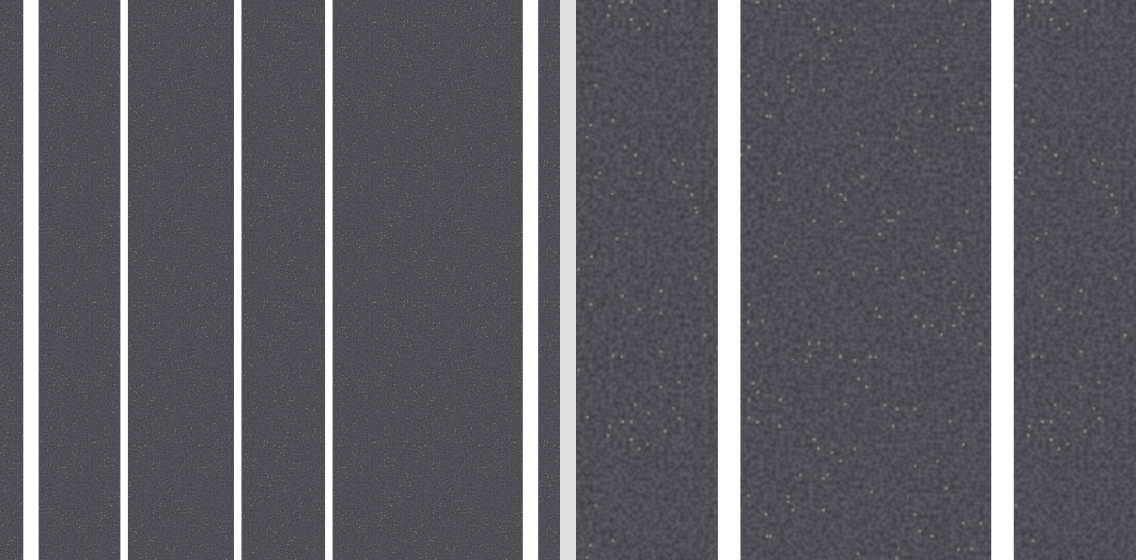
Left, the full canvas; right, a detail of the centre.
This texture is drawn by a WebGL 1 fragment shader. Its source:

```glsl
precision highp float;
// White pinstripes on charcoal fabric: each group has one wide and three thin lines.
// Stripes are box distances in a repeating coordinate; the cloth is a tiled
// gradient-noise grain, four tiles across and down, with sparse pale flecks.
uniform vec2 u_resolution;

float hash(vec2 p) {
  vec3 q = fract(vec3(p.xyx) * 0.1031);
  q += dot(q, q.yzx + 33.33);
  return fract((q.x + q.y) * q.z);
}

// Dot product of a random unit gradient with the offset from its lattice corner
float cornerSlope(vec2 cell, vec2 offset, float period) {
  float angle = 6.2832 * hash(mod(cell, period) + period);
  return dot(vec2(cos(angle), sin(angle)), offset);
}

// Gradient noise that wraps after a whole number of cells
float tiledNoise(vec2 p, float period) {
  p *= period;
  vec2 i = floor(p), f = fract(p);
  vec2 w = f * f * f * (f * (f * 6.0 - 15.0) + 10.0);
  vec2 e = vec2(1.0, 0.0);
  float low = mix(cornerSlope(i, f, period),
                  cornerSlope(i + e.xy, f - e.xy, period), w.x);
  float high = mix(cornerSlope(i + e.yx, f - e.yx, period),
                   cornerSlope(i + e.xx, f - e.xx, period), w.x);
  return mix(low, high, w.y);
}

// Coverage of a vertical stripe, softened over one pixel
float stripe(float x, float center, float halfWidth) {
  float pixel = 1.0 / u_resolution.x;
  return clamp((halfWidth - abs(x - center)) / pixel + 0.5, 0.0, 1.0);
}

// Small round flecks, gathered loosely by a broad noise
float flecks(vec2 p) {
  float period = 96.0;
  vec2 cell = floor(p * period);
  vec2 id = mod(cell, period) + 211.0;
  vec2 center = 0.3 + 0.4 * vec2(hash(id + 17.0), hash(id + 53.0));
  float gathered = 0.018 + 0.035 * tiledNoise(p, 7.0);
  float present = step(1.0 - gathered, hash(id));
  return present * (1.0 - smoothstep(0.15, 0.7, length(fract(p * period) - center)));
}

void main() {
  vec2 uv = gl_FragCoord.xy / u_resolution;

  // Woven grain over the charcoal ground
  vec2 tile = uv * 4.0;
  float grain = 0.075 * tiledNoise(tile + 0.003, 101.0)
              + 0.045 * tiledNoise(tile + 0.37, 59.0)
              + 0.010 * tiledNoise(tile, 13.0);
  vec3 color = vec3(0.316, 0.306, 0.334) + grain;
  color += vec3(0.15, 0.15, 0.14) * flecks(tile);

  // Stripe group, measured from just left of its wide line
  float x = mod(uv.x - 0.0267, 0.892);
  float white = stripe(x, 0.0286, 0.0137);
  white = max(white, stripe(x, 0.1950, 0.0067));
  white = max(white, stripe(x, 0.3978, 0.0067));
  white = max(white, stripe(x, 0.5605, 0.0067));

  gl_FragColor = vec4(mix(color, vec3(1.0), white), 1.0);
}
```
